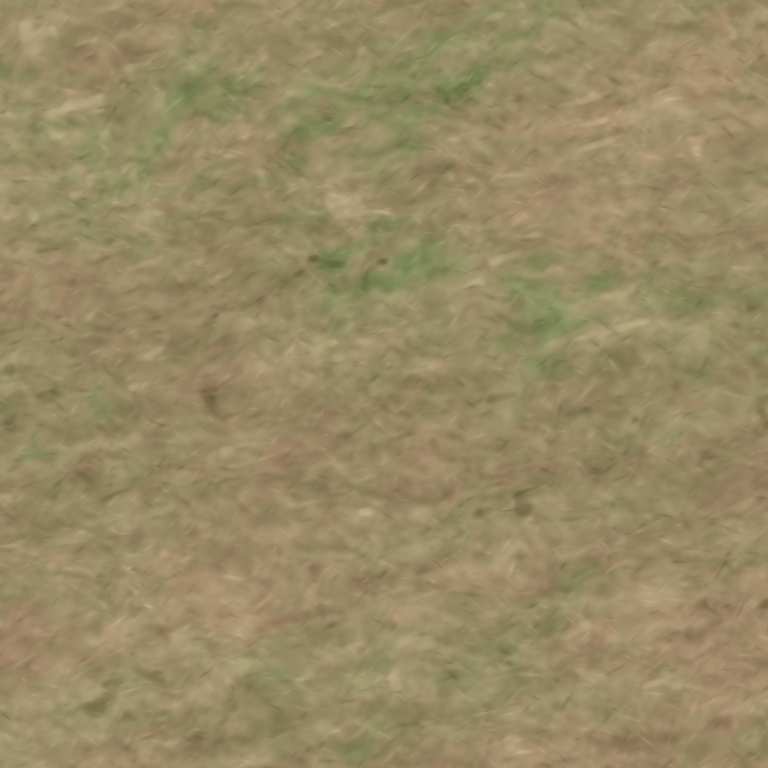
This texture is drawn by a WebGL 2 fragment shader. Its source:

```glsl
#version 300 es
precision highp float;

#define DRY_GRASS vec3(0.602, 0.540, 0.402)
#define LIGHT_AXIS vec3(1.0, 0.92, 0.85)
#define GREEN_AXIS vec3(-0.95, 0.10, -0.45)
#define ROSE_AXIS vec3(0.45, -0.35, 0.10)
#define SLOPE 0.13
#define GRAIN_CONTRAST 0.062
#define PATCH_CONTRAST 0.034
#define BLADE_CONTRAST 0.075
#define GREEN_AMOUNT 0.050
#define FURROW_DEPTH 0.055

uniform vec2 u_resolution;
out vec4 fragColor;

// Integer hash giving two values in 0..1
vec2 hash2(vec2 cell, float seed) {
    uvec3 v = uvec3(ivec3(cell, seed)) * 1664525u + 1013904223u;
    v.x += v.y * v.z; v.y += v.z * v.x; v.z += v.x * v.y;
    v ^= v >> 16u;
    v.x += v.y * v.z; v.y += v.z * v.x;
    return vec2(v.xy >> 8u) / 16777216.0;
}

vec2 rotate(vec2 p, float angle) {
    float c = cos(angle), s = sin(angle);
    return vec2(c * p.x + s * p.y, c * p.y - s * p.x);
}

// Smooth value noise in -1..1
float noise(vec2 p, float seed) {
    vec2 cell = floor(p), f = fract(p);
    f = f * f * (3.0 - 2.0 * f);
    float low = mix(hash2(cell, seed).x, hash2(cell + vec2(1, 0), seed).x, f.x);
    float high = mix(hash2(cell + vec2(0, 1), seed).x, hash2(cell + vec2(1, 1), seed).x, f.x);
    return 2.0 * mix(low, high, f.y) - 1.0;
}

// Noise stretched along a tilted direction
float streak(vec2 p, float angle, vec2 frequency, float seed) {
    return noise(rotate(p, angle) * frequency + seed * 7.3, seed);
}

float patches(vec2 p, vec2 frequency, float seed) {
    float sum = 0.0, weight = 0.6;
    for (int i = 0; i < 4; i++) {
        sum += weight * streak(p, SLOPE + 0.3 * float(i), frequency, seed + float(i));
        frequency *= 2.1;
        weight *= 0.62;
    }
    return sum;
}

// Scattered short blades, pale (positive) or shaded (negative)
float blades(vec2 p, float density, float seed) {
    vec2 q = p * density, home = floor(q);
    float sum = 0.0;
    for (int y = -1; y <= 1; y++) {
        for (int x = -1; x <= 1; x++) {
            vec2 cell = home + vec2(x, y);
            vec2 place = hash2(cell, seed), shape = hash2(cell, seed + 1.0);
            vec2 tone = hash2(cell, seed + 2.0);
            vec2 d = rotate(q - cell - place, SLOPE + (shape.x - 0.5) * 1.7);
            d /= vec2(mix(0.3, 0.75, shape.y), mix(0.10, 0.19, tone.y));
            float strength = 2.0 * tone.x - 1.0;
            sum += strength * abs(strength) * exp(-2.0 * dot(d, d));
        }
    }
    return sum;
}

void main() {
    vec2 uv = gl_FragCoord.xy / u_resolution.y;

    // Uneven ground bends the grain
    vec2 p = uv + 0.010 * vec2(noise(uv * 9.0, 1.0), noise(uv * 9.0, 2.0));
    p += 0.004 * vec2(noise(uv * 31.0, 3.0), noise(uv * 31.0, 4.0));

    // Light and shade from fine tufts to broad patches
    float grain = 0.38 * streak(p, 0.55, vec2(105.0, 150.0), 11.0)
                + 0.58 * streak(p, -0.25, vec2(58.0, 98.0), 12.0)
                + 0.62 * streak(p, 0.22, vec2(27.0, 62.0), 13.0)
                + 0.42 * streak(p, SLOPE, vec2(9.0, 42.0), 14.0);
    float light = GRAIN_CONTRAST * grain + PATCH_CONTRAST * patches(p, vec2(4.0, 8.0), 20.0);
    light += BLADE_CONTRAST * (blades(p, 36.0, 30.0) + 0.8 * blades(p + 3.7, 62.0, 40.0));

    // Sparse pale tufts and dark gaps
    float tuft = streak(p, 0.3, vec2(34.0, 62.0), 51.0) + 0.5 * streak(p, 0.0, vec2(8.0, 13.0), 52.0);
    light += 0.085 * smoothstep(0.72, 1.3, tuft) - 0.105 * smoothstep(0.76, 1.3, -tuft);

    // Thin broken furrows
    float furrow = streak(p, SLOPE, vec2(3.5, 38.0), 55.0);
    float broken = smoothstep(-0.1, 0.7, streak(p, SLOPE, vec2(5.0, 9.0), 56.0));
    furrow = smoothstep(0.45, 0.95, furrow) * broken;
    light -= FURROW_DEPTH * furrow;

    // Living green against rosy, withered growth
    float green = patches(p, vec2(3.5, 6.0), 60.0) + 0.30 * (uv.y - 0.55);
    green += 0.38 * streak(p, 0.2, vec2(30.0, 55.0), 65.0);
    float lush = smoothstep(0.35, 1.0, green);
    float rose = patches(p, vec2(5.0, 13.0), 70.0) + 0.35 * streak(p, 0.4, vec2(48.0, 80.0), 75.0);

    vec3 color = DRY_GRASS + LIGHT_AXIS * light;
    color += GREEN_AXIS * GREEN_AMOUNT * (0.65 * green + 0.9 * lush);
    color -= 0.025 * lush;
    color += ROSE_AXIS * (0.038 * rose + 0.02 * furrow);
    fragColor = vec4(clamp(color, 0.0, 1.0), 1.0);
}
```
